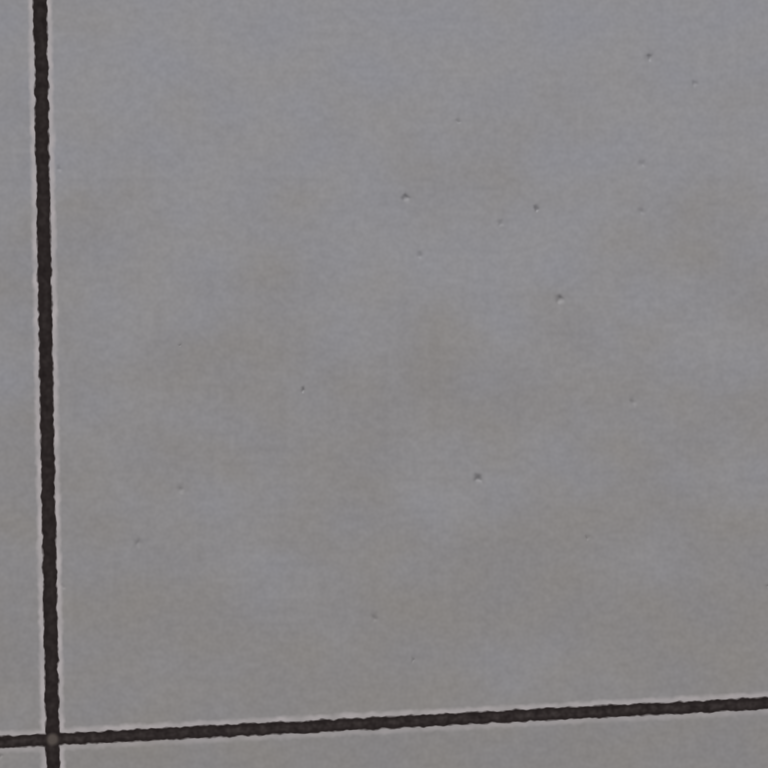
Write a WebGL 2 fragment shader that draws this texture.

```glsl
#version 300 es
precision highp float;
// Draws a large, plain grey floor tile with dark, slightly skewed grout joints.

uniform vec2 u_resolution;
out vec4 fragColor;

const vec3 COOL_GREY   = vec3(0.555, 0.552, 0.566);
const vec3 WARM_GREY   = vec3(0.527, 0.516, 0.514);
const vec3 WORN_EDGE   = vec3(0.68, 0.655, 0.66);
const vec3 GROUT_DARK  = vec3(0.13, 0.11, 0.11);
const vec3 GROUT_LIGHT = vec3(0.30, 0.275, 0.27);
const vec3 GROUT_CROSS = vec3(0.37, 0.34, 0.32);

const float TILE_SIZE = 1.1;
const vec2 JOINT_ORIGIN = vec2(0.0690, 0.0335); // joint positions on the axes
const vec2 JOINT_SLOPE  = vec2(-0.0170, 0.0510); // lean of each joint
const vec2 JOINT_HALF   = vec2(0.0088, 0.0078);  // half widths

// Two pseudo-random values in 0..1 for an integer cell
vec2 hash2(vec2 cell) {
    uvec2 q = uvec2(ivec2(cell)) * uvec2(1597u, 3812u) + uvec2(7919u, 6101u);
    uint n = (q.x ^ (q.y << 7)) * 73157u;
    n = (n ^ (n >> 15)) * 40503u;
    n ^= n >> 13;
    uint m = (n ^ (n >> 9)) * 69069u;
    m ^= m >> 14;
    return vec2(n & 65535u, m & 65535u) / 65535.0;
}

float cornerGradient(vec2 cell, vec2 offset) {
    float angle = 6.28318 * hash2(cell).x;
    return dot(vec2(cos(angle), sin(angle)), offset);
}

// Gradient noise, roughly -0.7..0.7
float gradientNoise(vec2 p) {
    vec2 i = floor(p), f = p - i;
    vec2 w = f * f * f * (f * (f * 6.0 - 15.0) + 10.0);
    vec2 e = vec2(1.0, 0.0);
    float low  = mix(cornerGradient(i, f), cornerGradient(i + e.xy, f - e.xy), w.x);
    float high = mix(cornerGradient(i + e.yx, f - e.yx), cornerGradient(i + 1.0, f - 1.0), w.x);
    return mix(low, high, w.y);
}

float fbm(vec2 p, int octaves) {
    float sum = 0.0, gain = 0.6;
    for (int i = 0; i < octaves; i++) {
        sum += gain * gradientNoise(p);
        p = p * 2.1 + 17.3;
        gain *= 0.55;
    }
    return sum;
}

// Signed offset to the nearest of a set of evenly spaced lines
vec2 nearestJoint(vec2 p, float period) {
    return mod(p + 0.5 * period, period) - 0.5 * period;
}

// Sparse pits: dark chip with a lit lower rim, as a brightness change
float pits(vec2 uv, float cells, float density) {
    vec2 p = uv * cells, cell = floor(p);
    vec2 rnd = hash2(cell + 31.0), place = hash2(cell + 97.0);
    vec2 d = (p - cell - mix(vec2(0.25), vec2(0.75), place)) / cells;
    d += 0.003 * vec2(gradientNoise(uv * 130.0), gradientNoise(uv * 130.0 + 40.0));
    float radius = mix(0.002, 0.005, rnd.y);
    float dark = exp(-dot(d, d) / (radius * radius));
    vec2 r = d + vec2(-0.4, 1.0) * radius;
    float lit = exp(-dot(r, r) / (0.5 * radius * radius));
    return step(rnd.x, density) * (0.10 * lit - 0.13 * dark);
}

// Tile face: cool at the top, warmer below, mottled and finely grained
vec3 tileFace(vec2 uv, vec2 tile) {
    float mottle = fbm(uv * vec2(5.0, 7.0) + 3.0, 4);
    float coolness = smoothstep(0.1, 0.9, uv.y * 0.75 + 0.13 + mottle * 0.7);
    vec3 face = mix(WARM_GREY, COOL_GREY, coolness);
    float tint = gradientNoise(uv * vec2(13.0, 17.0) + 60.0);
    face += vec3(0.008, 0.003, -0.010) * tint;
    face += 0.020 * gradientNoise(uv * vec2(75.0, 100.0));
    face += 0.016 * gradientNoise(uv * 190.0 + 11.0);
    face += 0.012 * (hash2(tile + 5.0).x - 0.5);
    return face + pits(uv, 9.0, 0.16) + 0.5 * pits(uv + 0.37, 17.0, 0.10);
}

// Grout colour: dark rims, with a paler sandy core showing in patches
vec3 groutColor(vec2 uv, float depth, float coreAmount) {
    float sand = 0.5 + 0.9 * fbm(uv * 95.0, 2);
    float core = smoothstep(0.15, 0.85, depth) * coreAmount;
    return mix(GROUT_DARK, GROUT_LIGHT, clamp(sand * (0.3 + core), 0.0, 1.0));
}

// Lays one joint and its pale worn border over the base colour
vec3 addJoint(vec3 base, vec2 uv, float offset, float halfWidth, float wear, float core) {
    float ragged = 0.0024 * gradientNoise(uv * 75.0) + 0.0012 * gradientNoise(uv * 160.0 + 9.0);
    float d = abs(offset) - halfWidth + ragged;
    float soft = max(0.0018, 0.7 / min(u_resolution.x, u_resolution.y));
    float border = 1.0 - smoothstep(0.003, 0.0095, d);
    border *= wear * (0.85 + 0.6 * gradientNoise(uv * 45.0 + 23.0));
    base = mix(base, WORN_EDGE, clamp(border, 0.0, 1.0));
    float depth = clamp(-d / halfWidth, 0.0, 1.0);
    return mix(base, groutColor(uv, depth, core), 1.0 - smoothstep(-soft, soft, d));
}

void main() {
    vec2 uv = gl_FragCoord.xy / u_resolution;
    vec2 skewed = uv - JOINT_ORIGIN - JOINT_SLOPE * uv.yx;
    vec2 joint = nearestJoint(skewed, TILE_SIZE);

    vec3 color = tileFace(uv, floor(skewed / TILE_SIZE));
    color = addJoint(color, uv, joint.y, JOINT_HALF.y, joint.y > 0.0 ? 0.75 : 0.45, 0.45);
    color = addJoint(color, uv, joint.x, JOINT_HALF.x, 0.85 * smoothstep(0.006, 0.016, abs(joint.y)), 0.2);

    // Paler grout where the joints cross
    float crossing = 1.0 - smoothstep(0.004, 0.011, length(joint));
    color = mix(color, GROUT_CROSS, 0.75 * crossing);
    fragColor = vec4(color, 1.0);
}
```
